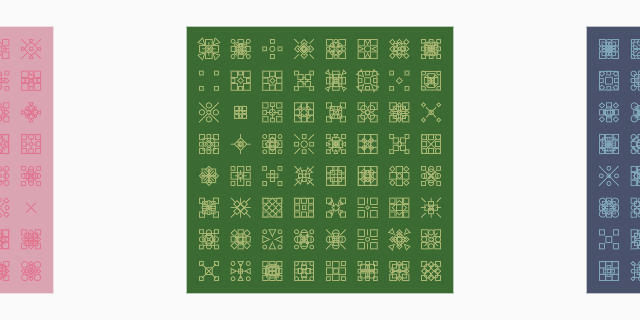
Write a Shadertoy shader that draws this pattern.

```glsl
// Three square panels, each with an 8 by 8 grid of symmetric thin-line ornaments.

const float PANEL_SIZE  = 0.83333;            // in canvas heights
const float PANEL_PITCH = 1.25;
const float ICON_COUNT  = 8.0;                // per panel side
const float ICON_HALF   = PANEL_SIZE / 28.0;  // gap is 2/3 of an icon
const float ICON_PITCH  = PANEL_SIZE * 5.0 / 42.0;
const float LINE_WIDTH  = 0.0020;

const vec3 PAPER      = vec3(0.98);
const vec3 PINK       = vec3(0.86, 0.645, 0.70);
const vec3 PINK_INK   = vec3(0.89, 0.36, 0.48);
const vec3 GREEN      = vec3(0.23, 0.42, 0.20);
const vec3 GREEN_INK  = vec3(0.90, 0.88, 0.58);
const vec3 BLUE       = vec3(0.29, 0.32, 0.42);
const vec3 BLUE_INK   = vec3(0.62, 0.84, 0.90);

const int BOX = 0, CIRCLE = 1, DIAMOND = 2, SPOKE = 3, TRIANGLE = 4;

float hash(vec2 p) {
    return fract(sin(dot(p, vec2(127.1, 311.7))) * 43758.5453);
}

float boxField(vec2 p, float halfSize) {
    p = abs(p);
    return max(p.x, p.y) - halfSize;
}

float diamondField(vec2 p, float halfSize) {
    return (abs(p.x) + abs(p.y) - halfSize) * 0.7071;
}

int pickShape(float u) {
    if (u < 0.46) return BOX;
    if (u < 0.70) return CIRCLE;
    if (u < 0.80) return DIAMOND;
    if (u < 0.91) return SPOKE;
    return TRIANGLE;
}

// Distance to the outline of one shape; axis points away from the icon centre.
float outline(vec2 p, vec2 axis, int shape, float size) {
    if (shape == BOX)     return abs(boxField(p, size));
    if (shape == CIRCLE)  return abs(length(p) - size);
    if (shape == DIAMOND) return abs(diamondField(p, size));
    if (shape == SPOKE) {
        float t = clamp(dot(p, axis) / dot(axis, axis), -size, size);
        return length(p - axis * t);
    }
    vec2 n = normalize(axis);
    float along = dot(p, n);
    float across = abs(dot(p, vec2(-n.y, n.x)));
    return abs(max((2.0 * across - along - size) / 2.236, along - size));
}

// Four copies of a shape, a quarter turn apart.
float ring(vec2 p, vec2 axis, float radius, int shape, float size) {
    float d = 1e3;
    for (int i = 0; i < 4; i++) {
        d = min(d, outline(p - axis * radius, axis, shape, size));
        p = vec2(-p.y, p.x);
    }
    return d;
}

// Ornament within the square from -1 to 1, composed from the seed.
float ornament(vec2 p, vec2 seed) {
    const vec2 EDGE = vec2(1.0, 0.0), CORNER = vec2(1.0);
    float d = 1e3;

    // Outer and inner rings
    for (int i = 0; i < 4; i++) {
        vec2 s = seed + 17.3 * float(i + 1);
        bool inner = i > 1;
        if (hash(s) > (inner ? 0.48 : 0.88)) continue;
        float size = mix(0.20, 0.34, floor(hash(s + 3.1) * 3.0) * 0.5);
        float radius = inner ? 0.38 : 1.0 - size;
        vec2 axis = i % 2 == 0 ? CORNER : EDGE;
        d = min(d, ring(p, axis, radius, pickShape(hash(s + 7.7)), size));
    }

    // Centre
    float core = hash(seed + 5.9);
    float coreSize = mix(0.18, 0.40, hash(seed + 9.2));
    if (core < 0.85) d = min(d, outline(p, EDGE, int(core / 0.85 * 3.0), coreSize));
    if (hash(seed + 13.4) < 0.25) d = min(d, ring(p, CORNER, 0.25, SPOKE, 0.25));

    // Large frame
    float frame = hash(seed + 21.6);
    if (frame < 0.12)      d = min(d, abs(boxField(p, 0.98)));
    else if (frame < 0.28) d = min(d, abs(boxField(p, 0.62)));
    else if (frame < 0.42) d = min(d, abs(diamondField(p, 0.75)));
    return d;
}

void mainImage(out vec4 fragColor, in vec2 fragCoord) {
    float pixel = 1.0 / iResolution.y;
    vec2 p = (fragCoord - 0.5 * iResolution.xy) * pixel;

    // Panel
    float panel = floor(p.x / PANEL_PITCH + 0.5);
    p.x -= panel * PANEL_PITCH;
    vec3 ground = panel < -0.5 ? PINK : panel > 0.5 ? BLUE : GREEN;
    vec3 ink = panel < -0.5 ? PINK_INK : panel > 0.5 ? BLUE_INK : GREEN_INK;
    float inside = clamp(0.5 - boxField(p, 0.5 * PANEL_SIZE) / pixel, 0.0, 1.0);

    // Icon grid
    vec2 grid = p / ICON_PITCH + 0.5 * ICON_COUNT;
    vec2 cell = floor(grid);
    vec2 local = (grid - cell - 0.5) * ICON_PITCH / ICON_HALF;
    if (boxField(cell + 0.5 - 0.5 * ICON_COUNT, 0.5 * ICON_COUNT) < 0.0) {
        float d = ornament(local, cell + vec2(panel * ICON_COUNT, 0.0)) * ICON_HALF / pixel;
        float w = 0.5 * LINE_WIDTH / pixel;
        float cover = clamp(min(d + w, 0.5) - max(d - w, -0.5), 0.0, 1.0);
        ground = mix(ground, ink, cover);
    }
    fragColor = vec4(mix(PAPER, ground, inside), 1.0);
}
```
